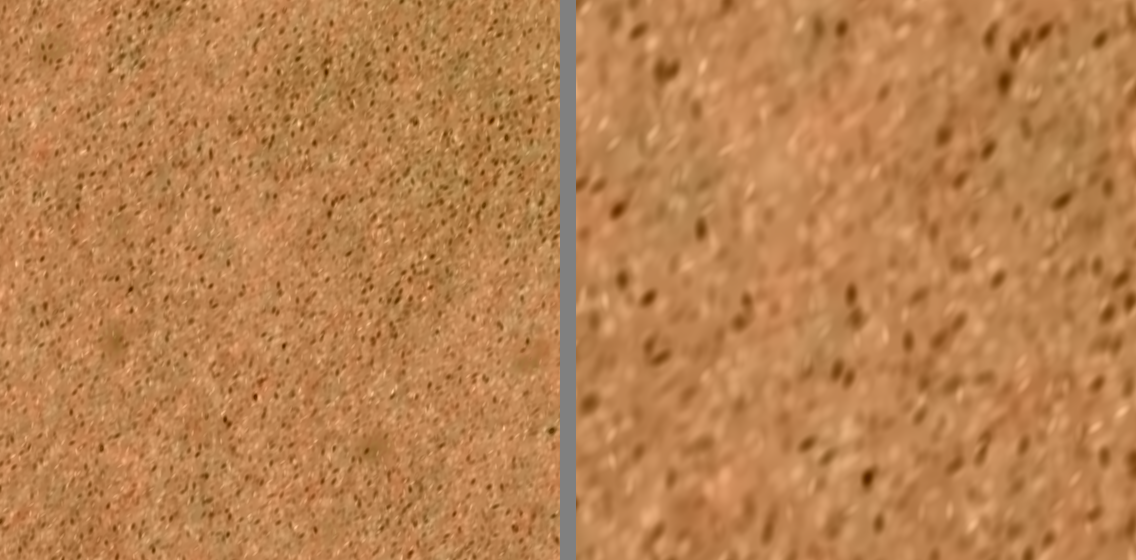
Left, the full canvas; right, a detail of the centre.
This texture is drawn by a Shadertoy shader. Its source:

```glsl
// Dry sandy ground with tilted dark pits, pale straw flecks and sparse olive tufts.
#define SAND vec3(0.735, 0.515, 0.320)
#define OLIVE_SHIFT vec3(-0.045, 0.005, -0.030)
#define RUST_SHIFT vec3(0.022, -0.012, -0.010)
#define TILT 0.42
#define TILT_SPREAD 1.1
#define PIT_CELLS 50.0
#define PIT_DEPTH 0.25
#define FLECK_LIGHT 0.15
#define RIM_LIGHT 0.07
#define FINE_GRAIN 0.095
#define TUFT_DEPTH 0.15
#define ALL 1.2

vec4 hash4(vec2 cell, float seed) {
    vec4 p = fract(vec4(cell.xyx, cell.y + seed) * vec4(0.1031, 0.1030, 0.0973, 0.1099) + seed * 0.137);
    p += dot(p, p.wzxy + 33.33);
    return fract((p.xxyz + p.yzzw) * p.zywx);
}

// Cellular scatter of soft tilted ellipses; radii are in cells and at most 1.
// share: fraction of cells filled, low: weakest weight (-1 gives signed noise).
float scatter(vec2 uv, float cells, vec2 radii, float share, float low, float seed) {
    vec2 p = uv * cells + seed * 7.3;
    vec2 home = floor(p);
    float sum = 0.0;
    for (int y = -1; y <= 1; y++) {
        for (int x = -1; x <= 1; x++) {
            vec2 cell = home + vec2(x, y);
            vec4 rnd = hash4(cell, seed);
            vec2 d = p - cell - rnd.xy;
            float angle = TILT + (fract(rnd.x * 7.0 + rnd.w * 13.0) - 0.5) * TILT_SPREAD;
            float c = cos(angle), s = sin(angle);
            vec2 q = vec2(c * d.x - s * d.y, s * d.x + c * d.y) / radii;
            float body = max(0.0, 1.0 - dot(q, q));
            float present = smoothstep(0.0, 0.15, share - rnd.z);
            sum += body * body * present * mix(low, 1.0, rnd.w);
        }
    }
    return sum;
}

float mottle(vec2 uv, float cells, float seed) {
    return scatter(uv, cells, vec2(0.6, 1.0), ALL, -1.0, seed);
}

float pits(vec2 uv, float share) {
    float small = scatter(uv, PIT_CELLS, vec2(0.27, 0.50), share, 0.3, 3.0);
    float large = scatter(uv, PIT_CELLS * 0.55, vec2(0.20, 0.36), share * 0.45, 0.4, 4.0);
    return min(small + large, 1.2);
}

void mainImage(out vec4 fragColor, in vec2 fragCoord) {
    vec2 uv = fragCoord / iResolution.y;

    // Broad patches decide where the ground is rough
    float broad = mottle(uv, 4.0, 1.0);
    float patches = mottle(uv, 9.0, 2.0);
    float fine = mottle(uv, 115.0, 5.0);
    float medium = mottle(uv, 48.0, 6.0);
    float roughness = clamp(0.52 + 0.30 * broad + 0.35 * patches, 0.15, 0.95);

    // Pits with a lit rim on one side, and pale straw flecks
    float pit = pits(uv, roughness);
    float rim = pits(uv + vec2(-0.009, 0.004), roughness);
    float fleck = scatter(uv, 62.0, vec2(0.20, 0.50), 0.2 + 0.3 * roughness, 0.3, 8.0);

    // Ragged tufts
    float tuft = scatter(uv, 7.0, vec2(0.30, 0.42), 0.22, 0.4, 9.0);
    tuft *= clamp(0.7 + 1.1 * medium + 0.7 * fine, 0.0, 1.5);

    float tone = FINE_GRAIN * fine + 0.06 * medium - 0.025 * broad - 0.025 * patches;
    tone += FLECK_LIGHT * fleck + RIM_LIGHT * rim * (1.0 - min(pit, 1.0));
    tone -= PIT_DEPTH * pit + TUFT_DEPTH * tuft;
    tone = max(tone, -0.38);

    // Olive toward the upper right and in tufts, rust elsewhere
    float olive = 0.55 * smoothstep(0.9, 1.9, uv.x + uv.y + 0.4 * broad) + 0.8 * tuft + 0.25 * pit;
    float rust = mottle(uv, 22.0, 11.0) - 0.6 * patches + 0.25;
    vec3 color = SAND + tone + OLIVE_SHIFT * min(olive, 1.2) + RUST_SHIFT * rust;
    fragColor = vec4(clamp(color, 0.0, 1.0), 1.0);
}
```
